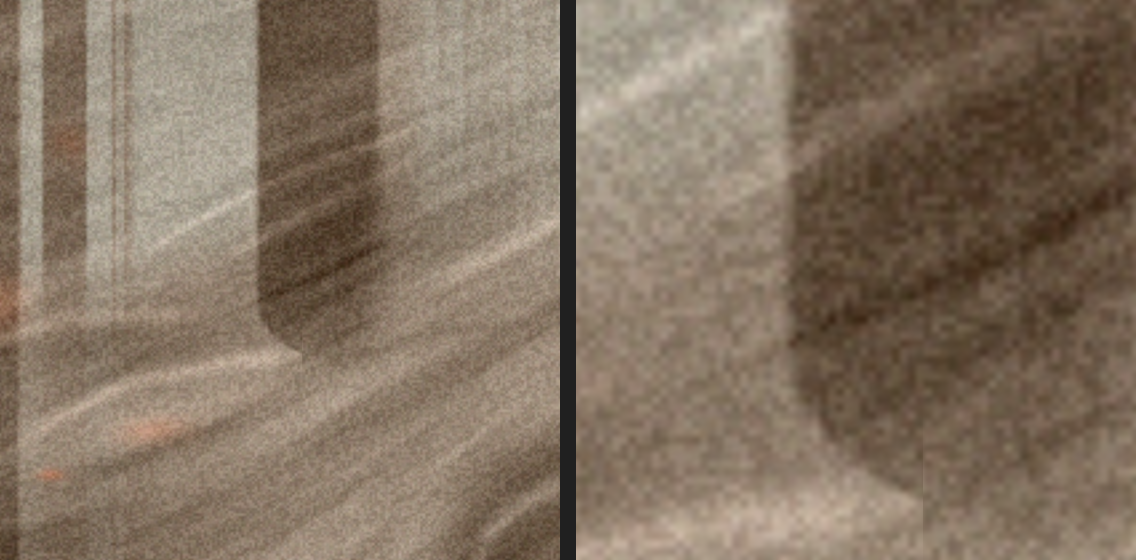
Left, the full canvas; right, a detail of the centre.
This texture is drawn by a Shadertoy shader. Its source:

```glsl
// Blurred reflections: pale vertical curtains and a dark column over windswept sandy streaks.
#define SAND vec3(0.575, 0.505, 0.435)
#define PALE_TINT vec3(-0.025, 0.012, 0.022)
#define RUST_TINT vec3(0.085, -0.005, -0.03)
#define GRAIN_SCALE 210.0
#define GRAIN_AMOUNT 0.17
#define STREAK_AMOUNT 0.22
#define CURTAIN_LIGHT 0.115
#define COLUMN_DARK 0.175

float hash(vec2 p) {
    vec3 q = fract(vec3(p.xyx) * 0.1031);
    q += dot(q, q.yzx + 33.33);
    return fract((q.x + q.y) * q.z);
}

float noise(vec2 p) {
    vec2 i = floor(p), f = fract(p);
    f = f * f * (3.0 - 2.0 * f);
    return mix(mix(hash(i), hash(i + vec2(1, 0)), f.x),
               mix(hash(i + vec2(0, 1)), hash(i + vec2(1, 1)), f.x), f.y);
}

float fbm(vec2 p) {
    float sum = 0.0, amp = 0.5;
    for (int i = 0; i < 4; i++) {
        sum += amp * noise(p);
        p = p * 2.03 + 17.3;
        amp *= 0.5;
    }
    return sum / 0.9375;
}

// Soft-edged interval from a to b.
float bar(float x, float a, float b, float soft) {
    return smoothstep(a - soft, a + soft, x) - smoothstep(b - soft, b + soft, x);
}

// Bowed stroke from a to b, fading at both ends.
float stroke(vec2 p, vec2 a, vec2 b, float bow, float width) {
    float t = (p.x - a.x) / (b.x - a.x);
    float d = (p.y - mix(a.y, b.y, t) - 4.0 * bow * t * (1.0 - t)) / width;
    return exp(-d * d) * smoothstep(0.0, 0.2, t) * smoothstep(1.0, 0.75, t);
}

float blob(vec2 p, vec2 center, vec2 size) {
    vec2 d = (p - center) / size;
    return exp(-dot(d, d));
}

// Streaks run along a slope that steepens toward the lower right.
float streaks(vec2 p) {
    float slope = 0.34 + 0.22 * p.x * (1.3 - p.y);
    float across = p.y - slope * p.x + 0.025 * (noise(p * 4.0) - 0.5);
    float broad = fbm(vec2(p.x * 2.2, across * 13.0)) - 0.5;
    float fine = fbm(vec2(p.x * 5.0 + 9.0, across * 42.0)) - 0.5;
    return broad + 0.55 * fine;
}

// Dark column with a rounded foot; its right side dissolves downward.
float column(vec2 p) {
    vec2 q = vec2(abs(p.x - 0.568) - 0.008, max(0.47 - p.y, 0.0));
    float d = length(vec2(max(q.x, 0.0), q.y)) - 0.1;
    float soft = p.x < 0.54 ? 0.006 : mix(0.055, 0.008, smoothstep(0.45, 0.85, p.y));
    return smoothstep(soft, -soft, d);
}

// Pale vertical curtains, brightest at the top.
float curtains(vec2 p) {
    float low = smoothstep(0.38, 0.62, p.y);
    float left = bar(p.x, 0.038, 0.077, 0.005) + bar(p.x, 0.154, 0.2, 0.004)
               + 0.7 * bar(p.x, 0.207, 0.222, 0.003);
    float middle = bar(p.x, 0.235, 0.459, 0.014)
                 * smoothstep(-0.05, 0.12, p.y - 0.4 - 0.33 * p.x);
    float folds = noise(vec2(p.x * 38.0, p.y * 0.7)) + 0.5 * noise(vec2(p.x * 90.0, 3.0));
    float right = smoothstep(0.66, 0.8, p.x) * (0.15 + 0.75 * folds)
                * smoothstep(0.5, 0.9, p.y + 0.1 * p.x);
    return left * mix(0.22, 1.0, low) + middle + right;
}

// Dark arch in the lower right corner with a paler inner rim.
float arch(vec2 p) {
    float r = length((p - vec2(1.06, -0.1)) * vec2(1.0, 0.88));
    float dark = smoothstep(0.33, 0.25, r);
    float rim = exp(-pow((r - 0.215) / 0.016, 2.0));
    float crest = exp(-pow((r - 0.355) / 0.02, 2.0));
    return -0.17 * dark + 0.11 * rim + 0.045 * crest;
}

void mainImage(out vec4 fragColor, in vec2 fragCoord) {
    vec2 p = fragCoord / iResolution.xy;
    vec2 w = p + 0.018 * (vec2(noise(p * 9.0), noise(p * 9.0 + 40.0)) - 0.5);
    float pale = curtains(p), shade = column(p);

    // Broad light and shadow
    float tone = STREAK_AMOUNT * streaks(p) * (1.0 - 0.35 * min(pale, 1.0));
    tone += CURTAIN_LIGHT * pale - COLUMN_DARK * shade + arch(w);
    tone -= 0.12 * bar(p.x, -0.1, 0.032, 0.006);
    tone -= 0.1 * bar(p.x, 0.075, 0.156, 0.005) * smoothstep(0.4, 0.6, p.y);
    tone -= 0.1 * blob(w, vec2(0.12, 0.08), vec2(0.26, 0.13));
    tone -= 0.1 * blob(w, vec2(0.19, 0.38), vec2(0.18, 0.07));
    tone -= 0.05 * blob(p, vec2(0.78, 0.6), vec2(0.2, 0.18));
    tone += 0.035 * blob(p, vec2(0.5, 0.18), vec2(0.25, 0.2));

    // Bright ridges and dark creases
    float ridges = stroke(w, vec2(-0.04, 0.16), vec2(0.6, 0.35), 0.075, 0.014);
    ridges += 0.8 * stroke(w, vec2(0.2, 0.51), vec2(0.82, 0.79), 0.035, 0.01);
    ridges += 0.8 * stroke(w, vec2(-0.08, 0.37), vec2(0.42, 0.44), 0.025, 0.016);
    ridges += 0.6 * stroke(w, vec2(0.38, 0.53), vec2(0.8, 0.74), 0.01, 0.012);
    ridges += 0.7 * stroke(w, vec2(0.76, 0.48), vec2(1.12, 0.66), 0.0, 0.022);
    ridges += 0.6 * stroke(w, vec2(0.18, 0.2), vec2(0.54, 0.33), 0.0, 0.022);
    float creases = stroke(w, vec2(0.44, 0.455), vec2(0.74, 0.58), 0.0, 0.012);
    creases += 0.7 * stroke(w, vec2(0.1, 0.13), vec2(0.52, 0.3), -0.01, 0.018);
    creases += 0.6 * stroke(w, vec2(0.55, 0.34), vec2(0.95, 0.44), 0.0, 0.014);
    tone += 0.12 * ridges - 0.1 * creases;

    // Rusty patches
    float rust = blob(w, vec2(0.28, 0.235), vec2(0.06, 0.022)) + blob(w, vec2(0.0, 0.46), vec2(0.05, 0.05));
    rust += 1.6 * blob(w, vec2(0.09, 0.152), vec2(0.022, 0.012)) + 0.7 * blob(w, vec2(0.13, 0.74), vec2(0.035, 0.03));

    // Fine mottled grain with a trace of colour
    vec2 g = p * GRAIN_SCALE;
    float grain = 0.65 * noise(g) + 0.35 * noise(g * 0.53 + 71.0) - 0.5;
    vec3 speckle = vec3(noise(g * 0.7 + 11.0), noise(g * 0.7 + 23.0), noise(g * 0.7 + 37.0)) - 0.5;

    vec3 color = SAND + tone * vec3(0.98, 1.0, 1.0) + PALE_TINT * min(pale, 1.0);
    color += RUST_TINT * (rust + 0.12 * ridges) + GRAIN_AMOUNT * grain + 0.025 * speckle;
    fragColor = vec4(clamp(color, 0.0, 1.0), 1.0);
}
```
